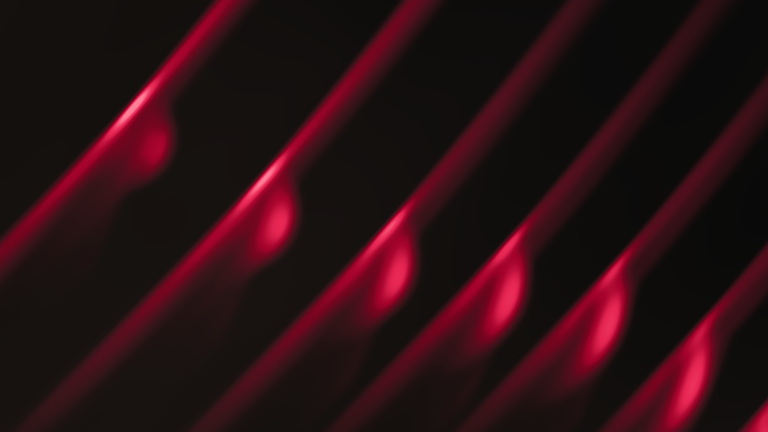
Reproduce this background procedurally as a WebGL 2 fragment shader.

```glsl
#version 300 es
precision highp float;
// Seven slanted red light streaks, each with a glowing crescent, on a dark ground.

uniform vec2 u_resolution;
out vec4 fragColor;

const int STREAKS = 7;
const vec3 GROUND  = vec3(0.085, 0.068, 0.060);
const vec3 UMBER   = vec3(0.20, 0.08, 0.09);
const vec3 MAROON  = vec3(0.31, 0.06, 0.11);
const vec3 WINE    = vec3(0.45, 0.02, 0.12);
const vec3 CRIMSON = vec3(0.64, 0.01, 0.17);
const vec3 ROSE    = vec3(0.91, 0.15, 0.33);
const vec3 HOT     = vec3(1.00, 0.50, 0.60);

// Bell curve with separate widths on its two sides.
float ridge(float x, float leftWidth, float rightWidth) {
    float r = x / (x < 0.0 ? leftWidth : rightWidth);
    return exp(-r * r);
}

// Smooth drifting variation, roughly -1 to 1.
float layeredSines(vec2 p) {
    float sum = 0.0;
    float weight = 0.5;
    for (int i = 0; i < 4; i++) {
        sum += weight * sin(p.x + 1.3 * sin(p.y + float(i)));
        p = mat2(1.2, 1.4, -1.4, 1.2) * p + 1.7;
        weight *= 0.5;
    }
    return sum;
}

// Light intensity to colour, from dark ground to hot pink.
vec3 glowRamp(float light) {
    vec3 c = mix(GROUND, UMBER, smoothstep(0.0, 0.13, light));
    c = mix(c, MAROON, smoothstep(0.10, 0.27, light));
    c = mix(c, WINE, smoothstep(0.24, 0.45, light));
    c = mix(c, CRIMSON, smoothstep(0.42, 0.66, light));
    c = mix(c, ROSE, smoothstep(0.62, 1.05, light));
    return mix(c, HOT, smoothstep(1.0, 1.6, light));
}

// Where streak k meets its crescent.
vec2 nodePosition(float k) {
    float x = 0.31 + 0.305 * k - 0.0015 * k * k * k;
    float y = 0.735 - 0.1 * k + 0.06 * sin(1.2 * (k - 2.9));
    return vec2(x, y);
}

// Long edge of light, with a hot spot at the node.
float streakLight(float s, float t, float k) {
    float fade = smoothstep(0.3, 2.6, k);
    float upper = mix(0.72, 0.26, fade) * exp(-max(s, 0.0) * 1.1);
    float lower = mix(0.68, 0.30, k / 6.0);
    lower *= exp(-pow(max(-s, 0.0) / mix(0.62, 0.34, k / 6.0), 2.0));
    float strength = mix(lower, upper, smoothstep(-0.06, 0.06, s));
    float spread = 0.020 + 0.035 * abs(s);
    float edge = strength * ridge(t, 0.010 + 0.014 * abs(s), spread);
    float spark = mix(0.95, 0.15, k / 5.0) * ridge(s, 0.075, 0.060);
    return edge + max(spark, 0.0) * ridge(t, 0.008, 0.012);
}

// Dim film to the right of the streak, broader below the node.
float veilLight(float s, float t, float k) {
    float rim = 0.075 + min(0.35 * max(-s, 0.0), 0.12);
    float inside = smoothstep(-0.015, 0.015, t);
    inside *= 1.0 - smoothstep(rim - 0.035, rim + 0.012, t);
    float reach = ridge(s, 0.36, 0.48);
    float grain = 1.0 + 0.35 * layeredSines(vec2(t * 38.0, s * 4.0 + k));
    return 0.13 * inside * reach * grain;
}

// Bowed crescent under the node, with a faint inner arc.
float crescentLight(vec2 q, float t, float k) {
    q -= vec2(0.058 - 0.020 * k, -0.10 - 0.012 * k);
    vec2 axis = vec2(0.35, 0.937);
    float u = dot(q, axis);
    float v = dot(q, vec2(axis.y, -axis.x));
    float bow = v + mix(3.0, 1.0, k / 6.0) * u * u;
    float halfLength = 0.075 + 0.010 * k;
    float body = ridge(bow, mix(0.055, 0.034, k / 6.0), 0.026);
    body *= ridge(u, halfLength, halfLength);
    float arc = ridge(bow + 0.085, 0.030, 0.022);
    arc *= ridge(u + 0.03, halfLength, halfLength);
    float peak = mix(0.70, 1.02, smoothstep(0.0, 1.0, k));
    return (peak * body + 0.16 * arc) * smoothstep(-0.020, 0.012, t);
}

void main() {
    vec2 p = gl_FragCoord.xy / u_resolution.y;
    vec2 along = normalize(vec2(0.66, 0.75));
    vec2 across = vec2(along.y, -along.x);

    float light = 0.0;
    for (int i = 0; i < STREAKS; i++) {
        float k = float(i);
        vec2 q = p - nodePosition(k);
        float s = dot(q, along);
        float t = dot(q, across) + 0.05 * s * s;
        light += streakLight(s, t, k) + veilLight(s, t, k);
        light += crescentLight(q, t, k);
    }

    // Ground haze: warm at the left, nearly black at the upper right.
    float haze = layeredSines(vec2(dot(p, across) * 5.0, dot(p, along) * 2.0));
    float corner = smoothstep(0.9, 2.5, p.x + p.y);
    vec3 colour = glowRamp(light);
    colour += vec3(0.012, 0.008, 0.008) * haze;
    colour -= vec3(0.045, 0.028, 0.022) * corner * (1.0 - smoothstep(0.0, 0.3, light));
    fragColor = vec4(clamp(colour, 0.0, 1.0), 1.0);
}
```
